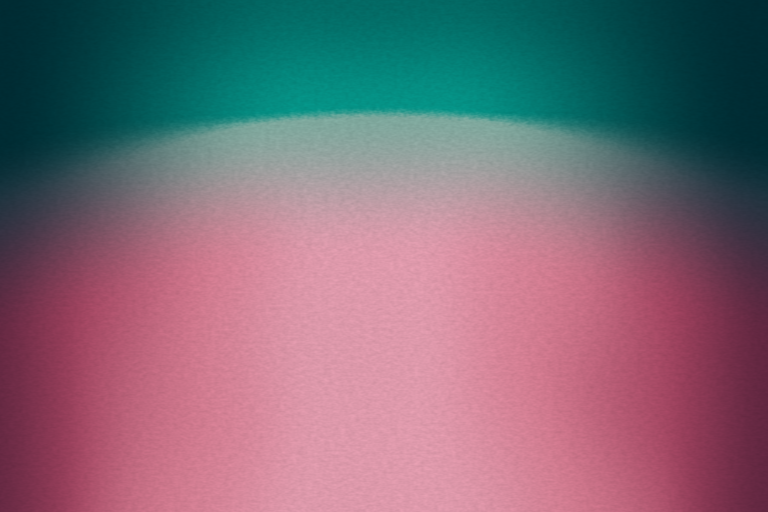
This background is drawn by a WebGL 2 fragment shader. Its source:

```glsl
#version 300 es
precision highp float;
// Soft teal sky over a glowing pink dome, with dark sides and paper grain.
uniform vec2 u_resolution;
out vec4 fragColor;

const vec3 TEAL_GLOW = vec3(0.02, 0.58, 0.53);
const vec3 TEAL_TOP = vec3(0.01, 0.41, 0.39);
const vec3 TEAL_DARK = vec3(0.00, 0.17, 0.20);
const vec3 MIST = vec3(0.47, 0.66, 0.61);
const vec3 MIST_DARK = vec3(0.10, 0.21, 0.25);
const vec3 PINK = vec3(0.87, 0.60, 0.67);
const vec3 CORAL = vec3(0.82, 0.48, 0.56);
const vec3 ROSE = vec3(0.63, 0.26, 0.37);
const vec3 PLUM = vec3(0.38, 0.15, 0.25);

// Pseudo-random unit gradient for a lattice cell.
vec2 gradientAt(vec2 cell) {
    vec3 q = fract(cell.xyx * vec3(0.1031, 0.1030, 0.0973));
    q += dot(q, q.yzx + 33.33);
    float angle = 6.2832 * fract((q.x + q.y) * q.z);
    return vec2(cos(angle), sin(angle));
}

// Gradient noise, roughly -0.7 to 0.7.
float gradientNoise(vec2 p) {
    vec2 cell = floor(p);
    vec2 f = p - cell;
    vec2 w = f * f * f * (f * (f * 6.0 - 15.0) + 10.0);
    vec2 e = vec2(1.0, 0.0);
    float a = dot(gradientAt(cell), f);
    float b = dot(gradientAt(cell + e.xy), f - e.xy);
    float c = dot(gradientAt(cell + e.yx), f - e.yx);
    float d = dot(gradientAt(cell + e.xx), f - e.xx);
    return mix(mix(a, b, w.x), mix(c, d, w.x), w.y);
}

// Layered fibres of the paper, finer than the eye can follow.
float paperGrain(vec2 p) {
    float sum = 0.0;
    vec2 scale = vec2(62.0, 125.0);
    for (int i = 0; i < 3; i++) {
        sum += 0.45 * gradientNoise(p * scale + float(i) * 17.3);
        scale *= 1.55;
    }
    return sum;
}

// Height of the dome edge across the canvas.
float domeHeight(float x) {
    float dx = x - 0.5;
    return 0.78 - 0.50 * dx * dx;
}

// Teal, brightest above the dome and dark in the corners.
vec3 skyColor(vec2 uv, float side) {
    vec3 glow = mix(TEAL_GLOW, TEAL_TOP, smoothstep(0.76, 1.02, uv.y));
    return mix(glow, TEAL_DARK, smoothstep(0.08, 0.50, side));
}

// Pale pink centre through coral and rose to plum borders.
vec3 domeColor(vec2 uv, float side, float blotch) {
    float lift = (uv.y - 0.35) * (uv.y - 0.35);
    float reach = side - 0.25 * lift + 0.05 * blotch;
    vec3 color = mix(PINK, CORAL, smoothstep(0.05, 0.25, reach));
    color = mix(color, ROSE, smoothstep(0.20, 0.41, reach));
    return mix(color, PLUM, smoothstep(0.36, 0.52, side));
}

void main() {
    vec2 uv = gl_FragCoord.xy / u_resolution;
    vec2 p = gl_FragCoord.xy / u_resolution.y;
    float side = abs(uv.x - 0.49);
    float blotch = gradientNoise(p * 3.1 + 4.7);
    float grain = paperGrain(p);

    // Depth below the dome edge, roughened by the fibres.
    float depth = domeHeight(uv.x) - uv.y + 0.006 * grain;
    float blur = mix(0.012, 0.065, smoothstep(0.12, 0.48, side));

    // Misty band between the teal and the pink, deeper at the sides.
    vec3 mist = mix(MIST, MIST_DARK, smoothstep(0.14, 0.50, side));
    float reach = mix(0.29, 0.33, smoothstep(0.10, 0.45, side));
    float fade = smoothstep(-0.03, reach, depth + 0.015 * blotch);
    vec3 dome = mix(mist, domeColor(uv, side, blotch), fade);
    vec3 color = mix(skyColor(uv, side), dome, smoothstep(-blur, blur, depth));

    // Broad tonal drift and fine paper relief.
    color *= 1.0 + 0.02 * blotch + 0.085 * grain;
    fragColor = vec4(clamp(color, 0.0, 1.0), 1.0);
}
```
